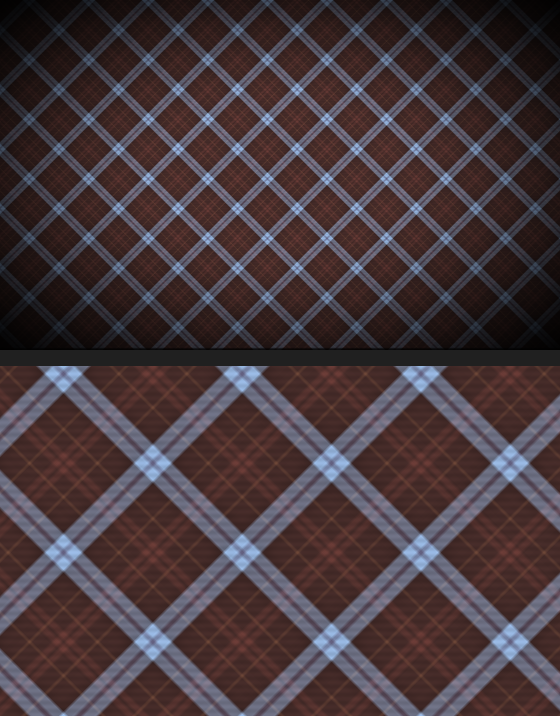
Top, the full canvas; bottom, a detail of the centre.
Give the GLSL for this pattern, as a Shadertoy shader.

```glsl
// Diagonal tartan: brown cloth crossed by paired pale blue bands, russet pairs
// and hairline tan threads. One stripe profile is evaluated along both diagonals,
// the two thread colours are averaged, then twill and a vignette are applied.

const float PERIOD = 0.1702;              // crossing spacing, in canvas heights
const vec2  ANCHOR = vec2(0.764, 0.489);  // one crossing, in canvas heights

const vec3 BROWN  = vec3(0.265, 0.165, 0.155);
const vec3 BLUE   = vec3(0.58, 0.70, 0.86);
const vec3 PLUM   = vec3(0.37, 0.36, 0.48);
const vec3 RUSSET = vec3(0.40, 0.225, 0.205);
const vec3 TAN    = vec3(0.56, 0.37, 0.26);

// Sine-free hash of one value.
float hash11(float p) {
    p = fract(p * 0.1031);
    p *= p + 33.33;
    return fract(p * (p + p));
}

// Antialiased stripe: 1 within halfWidth of the line at distance 0.
float stripe(float dist, float halfWidth, float soft) {
    float inner = dist - halfWidth;
    float outer = dist + halfWidth;
    return clamp(outer / soft + 0.5, 0.0, 1.0) - clamp(inner / soft + 0.5, 0.0, 1.0);
}

// Colour of the threads running along one diagonal; t is in repeats.
vec3 threadColor(float t, float soft) {
    float fromBand = abs(fract(t + 0.5) - 0.5);
    float fromMiddle = 0.5 - fromBand;

    // Brown ground, shaded beside the blue band
    vec3 color = BROWN * mix(0.80, 1.0, smoothstep(0.10, 0.20, fromBand));

    // Russet pair and fine tan lines around the middle of the diamond
    color = mix(color, RUSSET, stripe(fromMiddle - 0.038, 0.024, soft));
    color = mix(color, TAN, 0.75 * stripe(fromMiddle - 0.19, 0.007, soft));

    // Blue band split by a dark core
    color = mix(color, BLUE, stripe(fromBand, 0.105, soft));
    color = mix(color, PLUM, stripe(fromBand, 0.019, soft));

    // Slight dye variation from thread to thread
    float dye = hash11(floor(t * 24.0) + 500.0) - 0.5;
    return color * (1.0 + 0.05 * dye);
}

// Fine horizontal ribs of the weave, faded out when too small to resolve.
float twill(float y, float pixel) {
    float ribs = 22.0 / PERIOD;
    float visible = 1.0 - smoothstep(0.25, 0.55, ribs * pixel);
    return 1.0 + 0.05 * visible * cos(6.2832 * ribs * y);
}

// Darkening toward the edges; uv spans 0 to 1.
float vignette(vec2 uv) {
    return 1.0 - smoothstep(0.38, 1.53, length(uv * 2.0 - 1.0));
}

void mainImage(out vec4 fragColor, in vec2 fragCoord) {
    float pixel = 1.0 / iResolution.y;
    vec2 uv = fragCoord / iResolution.xy;
    vec2 pos = fragCoord * pixel - ANCHOR;

    // Diagonal coordinates: bands lie on the integers
    vec2 diagonal = vec2(pos.x + pos.y, pos.x - pos.y) / PERIOD;
    float soft = max(1.6 * pixel / PERIOD, 0.022);

    vec3 warp = threadColor(diagonal.x, soft);
    vec3 weft = threadColor(diagonal.y, soft);
    vec3 cloth = 0.5 * (warp + weft) * twill(pos.y, pixel);

    // Dark hem along the bottom edge
    float hem = mix(0.25, 1.0, smoothstep(0.002, 0.008, uv.y));
    fragColor = vec4(cloth * vignette(uv) * hem, 1.0);
}
```
